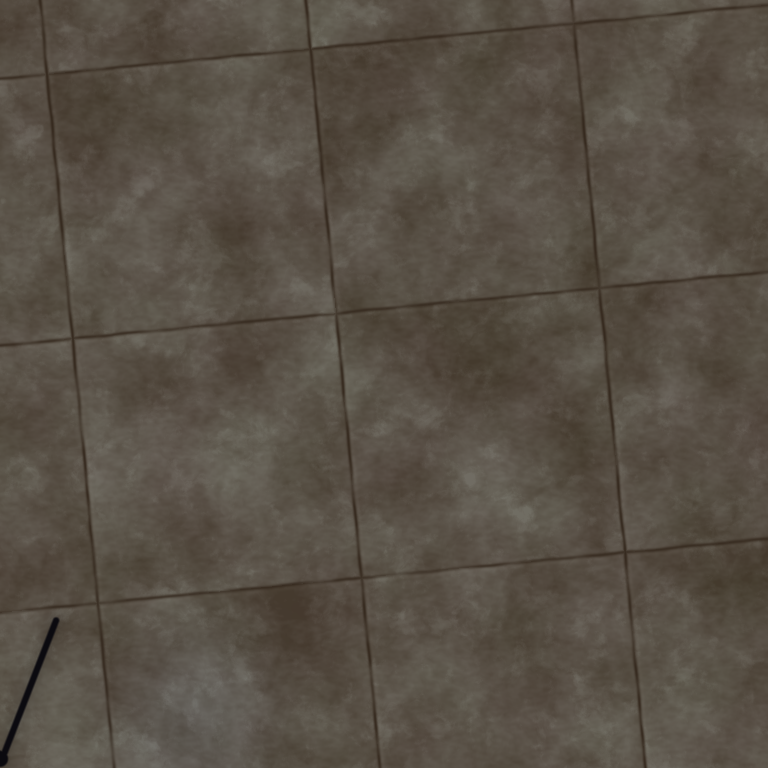
Give the GLSL for this texture, as a Shadertoy shader.

```glsl
// Slightly turned brown stone floor tiles with cloudy mottling, thin soft joints and a thin black rod.
#define TILE vec2(0.3446, 0.3460)   // tile sides, in canvas heights
#define TILT 0.096                  // grid rotation, in radians
#define CROSSING vec2(0.4375, 0.592) // one joint crossing
#define JOINT 0.0027                // joint width
#define MOTTLE 0.95                 // contrast of the clouds
#define GRAIN 0.13                  // contrast of the fine streaks
#define DARK vec3(0.268, 0.226, 0.178)
#define MID vec3(0.351, 0.320, 0.280)
#define LIGHT vec3(0.440, 0.425, 0.388)
#define JOINT_COLOR vec3(0.205, 0.158, 0.115)
#define ROD_COLOR vec3(0.045, 0.040, 0.060)

vec2 hash2(vec2 p) {
    vec3 q = fract(p.xyx * vec3(0.1031, 0.1030, 0.0973));
    q += dot(q, q.yzx + 33.33);
    return fract((q.xx + q.yz) * q.zy);
}

float cornerRamp(vec2 cell, vec2 corner, vec2 f) {
    float angle = 6.2832 * hash2(cell + corner).x;
    return dot(vec2(cos(angle), sin(angle)), f - corner);
}

// Gradient noise, roughly -0.7 to 0.7
float noise(vec2 p) {
    vec2 i = floor(p), f = p - i;
    vec2 u = f * f * f * (f * (f * 6.0 - 15.0) + 10.0);
    vec2 e = vec2(0.0, 1.0);
    return mix(mix(cornerRamp(i, e.xx, f), cornerRamp(i, e.yx, f), u.x),
               mix(cornerRamp(i, e.xy, f), cornerRamp(i, e.yy, f), u.x), u.y);
}

float fbm(vec2 p) {
    float sum = 0.0, amp = 0.5;
    for (int i = 0; i < 6; i++) {
        sum += amp * noise(p);
        p = mat2(1.6, 1.2, -1.2, 1.6) * p + 7.3;
        amp *= 0.62;
    }
    return sum;
}

// Distance to a segment from a to b
float segment(vec2 p, vec2 a, vec2 b) {
    vec2 ab = b - a;
    return length(p - a - ab * clamp(dot(p - a, ab) / dot(ab, ab), 0.0, 1.0));
}

// Cloud brightness within one tile, 0.5 on average
float clouds(vec2 f, vec2 id) {
    vec2 seed = hash2(id + 41.0);
    vec2 p = f * 2.3 + 60.0 * seed;
    vec2 warp = vec2(fbm(p + 11.0), fbm(p + 29.0));
    float patches = fbm(p + 0.3 * warp);
    float puffs = smoothstep(0.08, 0.36, fbm(p * 2.4 + 0.4 * warp + 17.0));
    float flecks = smoothstep(0.12, 0.40, fbm(p * 5.0 + 53.0));
    float topShade = smoothstep(0.55, 0.95, f.y + 0.5 * warp.x) * seed.y;
    return 0.48 + MOTTLE * patches + 0.22 * puffs + 0.16 * flecks
         - 0.20 * topShade + 0.10 * (seed.x - 0.5);
}

void mainImage(out vec4 fragColor, in vec2 fragCoord) {
    vec2 uv = fragCoord / iResolution.y;
    float px = 1.0 / iResolution.y;

    // Tilted grid
    float c = cos(TILT), s = sin(TILT);
    vec2 grid = mat2(c, -s, s, c) * (uv - CROSSING) / TILE;
    vec2 id = floor(grid);

    // Stone: clouds plus slanted fine streaks
    float tone = clouds(grid - id, id);
    tone += GRAIN * noise(mat2(70.0, 45.0, -85.0, 130.0) * uv);
    tone += GRAIN * noise(uv * 52.0 + 5.0);
    tone = clamp(tone, 0.0, 1.0);
    vec3 color = mix(DARK, MID, min(tone * 2.0, 1.0));
    color = mix(color, LIGHT, max(tone * 2.0 - 1.0, 0.0));

    // Slight drift of the stone between mauve and olive
    color += vec3(0.005, -0.005, 0.004) * fbm(uv * 6.0 + 90.0) * 2.0;

    // Joints: soft, uneven, fainter across than down, with a faint lit rim
    vec2 wobble = vec2(noise(uv * 24.0), noise(uv * 24.0 + 50.0)) * 0.0014;
    vec2 side = (fract(grid + 0.5) - 0.5) * TILE + wobble;
    vec2 falloff = side / (0.5 * JOINT + 0.5 * px);
    vec2 groove = exp(-0.7 * falloff * falloff);
    vec2 rim = exp(-pow((side - vec2(0.0050, -0.0050)) / 0.0025, vec2(2.0)));
    vec2 wear = 0.86 + 0.9 * vec2(noise(uv * 26.0 + 30.0), noise(uv * 26.0 + 70.0));
    groove *= clamp(wear, 0.0, 1.0) * vec2(0.94, 0.80);
    color += 0.014 * max(rim.x, rim.y);
    color = mix(color, JOINT_COLOR, max(groove.x, groove.y));

    // Cool sheen low on the left, warmer and dimmer far corner
    vec2 toSheen = (uv - vec2(0.25, 0.06)) / vec2(0.10, 0.11);
    color += vec3(0.040, 0.058, 0.074) * exp(-dot(toSheen, toSheen));
    color *= 1.0 - vec3(0.03, 0.05, 0.07) * smoothstep(0.6, 1.4, length(uv - vec2(0.3, 0.2)));

    // Rod with a thicker foot and a soft shadow
    float rod = segment(uv, vec2(0.073, 0.192), vec2(0.004, 0.015)) - 0.0036;
    rod = min(rod, length(uv - vec2(0.0, 0.012)) - 0.010);
    color *= 1.0 - 0.12 * exp(-max(rod, 0.0) / 0.010);
    color = mix(color, ROD_COLOR, 1.0 - smoothstep(-px, px + 0.001, rod));

    fragColor = vec4(color, 1.0);
}
```
